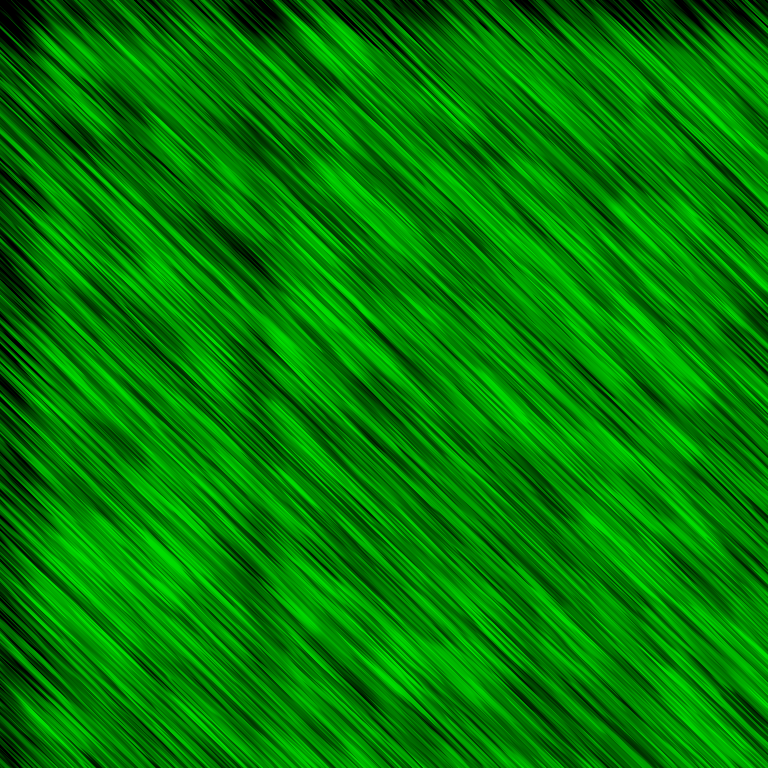
This texture is drawn by a WebGL 1 fragment shader. Its source:

```glsl
precision highp float;
// Dense green diagonal brush streaks with shaded left and top edges.

uniform vec2 u_resolution;

const float STREAK_ANGLE = -0.772;
const vec3 STREAK_GREEN = vec3(0.0, 1.0, 0.0);
const float BASE_TONE = 0.515;
const float BRIGHTEST_TONE = 0.86;

// Three random values in 0..1 for one cell.
vec3 hash3(vec2 cell, float seed) {
  vec3 q = fract(vec3(cell.xyx + seed) * vec3(0.1031, 0.1030, 0.0973));
  q += dot(q, q.yxz + 33.33);
  return fract((q.xxy + q.yzz) * q.zyx);
}

// Soft cellular noise: nearby cell tones blended by distance, centred on zero.
float cellTone(vec2 p, float sharpness, float seed) {
  vec2 home = floor(p);
  float toneSum = 0.0;
  float weightSum = 0.0;
  for (int j = -1; j <= 1; j++) {
    for (int i = -1; i <= 1; i++) {
      vec2 cell = home + vec2(float(i), float(j));
      vec3 rnd = hash3(cell, seed);
      vec2 gap = cell + rnd.xy - p;
      float weight = exp(-sharpness * dot(gap, gap)) + 1e-6;
      toneSum += weight * rnd.z;
      weightSum += weight;
    }
  }
  return toneSum / weightSum - 0.5;
}

// Position along and across the streaks.
vec2 streakSpace(vec2 p, float angle) {
  float c = cos(angle);
  float s = sin(angle);
  return vec2(c * p.x + s * p.y, c * p.y - s * p.x) + 2.0;
}

// Soft vertical shadow.
float band(float x, float centre, float width) {
  float d = (x - centre) / width;
  return exp(-d * d);
}

// Shade that fades out over a distance from an edge.
float edgeShade(float distanceIn, float reach) {
  return 1.0 - smoothstep(0.0, reach, distanceIn);
}

void main() {
  vec2 uv = gl_FragCoord.xy / u_resolution;
  vec2 s = streakSpace(uv, STREAK_ANGLE);

  // Streak layers, from hair-fine dashes to small soft patches
  float fine = cellTone(s * vec2(13.0, 430.0), 12.0, 3.0);
  float strand = cellTone(s * vec2(6.0, 240.0), 12.0, 17.0);
  float patches = cellTone(s * vec2(13.0, 36.0), 6.0, 41.0);
  float drift = cellTone(s * vec2(5.0, 12.0), 6.0, 67.0);
  float tone = BASE_TONE + 0.42 * fine + 0.38 * strand;
  tone += 0.25 * patches + 0.10 * drift;

  // Ragged dark edges and faint vertical shadows
  float ragged = 0.04 * strand;
  tone -= 0.26 * edgeShade(uv.x + ragged, 0.08);
  tone -= 0.32 * edgeShade(1.0 - uv.y + ragged, 0.075);
  tone -= 0.08 * band(uv.x, 0.335, 0.02);
  tone -= 0.04 * band(uv.x, 0.48, 0.02);

  gl_FragColor = vec4(STREAK_GREEN * clamp(tone, 0.0, BRIGHTEST_TONE), 1.0);
}
```
